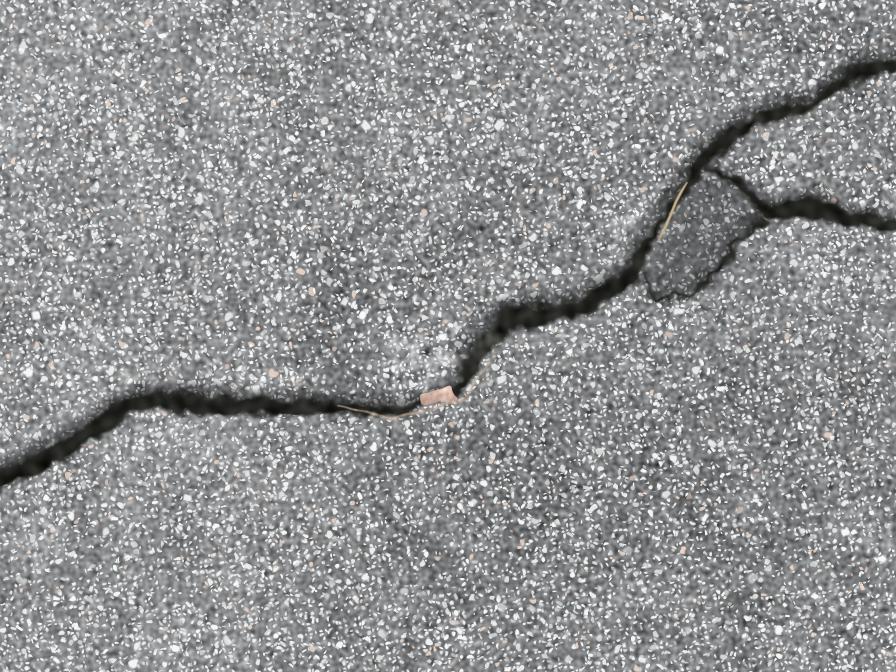
Write a Shadertoy shader that draws this texture.

```glsl
// Speckled grey concrete split by a branching crack, with a loose chip, a
// pebble and dry stems caught in it. Tapered segment distances carve the crack;
// gradient noise and jittered cells make the grain and the pale aggregate.

vec2 hash2(vec2 p) {
    vec3 q = fract(p.xyx * vec3(.1031, .1030, .0973));
    q += dot(q, q.yzx + 33.33);
    return fract((q.xx + q.yz) * q.zy);
}

float gradientDot(vec2 cell, vec2 offset) {
    return dot(hash2(cell) * 2. - 1., offset);
}

float gradientNoise(vec2 p) {
    vec2 i = floor(p), f = fract(p), e = vec2(1, 0);
    vec2 u = f * f * f * (f * (f * 6. - 15.) + 10.);
    return mix(mix(gradientDot(i, f), gradientDot(i + e, f - e), u.x),
               mix(gradientDot(i + e.yx, f - e.yx), gradientDot(i + 1., f - 1.), u.x), u.y);
}

vec2 warp(vec2 p) {
    return vec2(gradientNoise(p), gradientNoise(p + 50.));
}

mat2 rotation(float a) {
    return mat2(cos(a), sin(a), -sin(a), cos(a));
}

// Signed distance to a polyline; z holds the half width at each joint
float pathDistance(vec2 p, vec3 path[6]) {
    float d = 9.;
    for (int i = 0; i < 5; i++) {
        vec3 a = path[i], ab = path[i + 1] - a;
        float t = clamp(dot(p - a.xy, ab.xy) / dot(ab.xy, ab.xy), 0., 1.);
        d = min(d, length(p - a.xy - ab.xy * t) - a.z - ab.z * t);
    }
    return d;
}

float crackDistance(vec2 p) {
    float d = pathDistance(p, vec3[6](vec3(-.02, .275, .016), vec3(.104, .335, .014),
        vec3(.205, .403, .013), vec3(.373, .396, .013), vec3(.599, .389, .006), vec3(.686, .421, .008)));
    d = min(d, pathDistance(p, vec3[6](vec3(.686, .421, .008), vec3(.718, .487, .015),
        vec3(.762, .528, .017), vec3(.851, .536, .014), vec3(.938, .590, .013), vec3(.976, .661, .005))));
    d = min(d, pathDistance(p, vec3[6](vec3(.976, .661, .005), vec3(1.05, .766, .011),
        vec3(1.128, .821, .009), vec3(1.215, .848, .007), vec3(1.272, .89, .012), vec3(1.35, .908, .008))));
    // Right-hand branch, then the rim under the chip
    d = min(d, pathDistance(p, vec3[6](vec3(1.052, .752, .006), vec3(1.10, .724, .006),
        vec3(1.146, .684, .009), vec3(1.205, .693, .016), vec3(1.26, .672, .010), vec3(1.35, .664, .010))));
    return min(d, pathDistance(p, vec3[6](vec3(1.137, .670, .006), vec3(1.097, .644, .006),
        vec3(1.068, .597, .005), vec3(1.024, .562, .004), vec3(.975, .557, .003), vec3(.96, .592, .005))));
}

float glow(vec2 p, vec2 centre, float radius) {
    vec2 q = (p - centre) / radius;
    return exp(-dot(q, q));
}

// Pale aggregate in four sizes; returns tint and coverage
vec4 aggregate(vec2 p, float density, float pixel) {
    vec4 result = vec4(0);
    for (int i = 0; i < 4; i++) {
        float layer = float(i), scale = 29. * pow(1.65, layer);
        vec2 q = rotation(.6 + layer * 1.3) * p * scale + layer * 17.3;
        vec2 cell = floor(q), shape = hash2(cell + 91.), kind = hash2(cell + 37.);
        float radius = mix(.07, .19, shape.x * shape.x) + layer * .05;
        vec2 centre = mix(vec2(radius * 1.3), vec2(1. - radius * 1.3), hash2(cell));
        vec2 r = rotation(shape.y * 6.28) * (fract(q) - centre);
        float d = mix(length(r * vec2(.75, 1.35)), max(abs(r.x), abs(r.y)), .4) - radius;
        float blur = max(pixel * scale * .8, .06);
        float cover = smoothstep(blur, -blur, d) * step(kind.x, density + layer * .06);
        cover *= mix(.4, 1., sqrt(kind.y));
        vec3 tint = mix(vec3(.97, .98, .98), vec3(.9, .78, .7), step(.93, shape.y) * .7);
        if (cover > result.a) result = vec4(tint, cover);
    }
    return result;
}

void mainImage(out vec4 fragColor, in vec2 fragCoord) {
    vec2 p = fragCoord / iResolution.y;
    float pixel = 1. / iResolution.y, edge = max(pixel, .0015);
    vec2 rough = p + .013 * warp(p * 27.) + .008 * warp(p * 70.);
    float crack = crackDistance(rough) + .008 * gradientNoise(p * 38. + 5.);

    // Weathered slab: broad mottling and fine grain
    float grain = gradientNoise(p * 60.) * .17 + gradientNoise(p * 125. + 9.) * .32;
    float tone = .505 + gradientNoise(p * 4.) * .07 + gradientNoise(p * 13. + 7.) * .12 + grain;
    tone += .06 * glow(p, vec2(.15, .85), .4) + .05 * glow(p, vec2(.1, .05), .3);
    tone -= .06 * glow(p, vec2(.5, .56), .15) + .07 * glow(p, vec2(.85, .25), .16);

    // Loose chip, darker than the slab
    vec2 q = rotation(-.91) * (rough - vec2(1.035, .648));
    float chip = smoothstep(.012, -.008, (length(q / vec2(.1, .063)) - 1.) * .063);
    tone = mix(tone, .39 + grain * .6, chip);

    // Crumbled pale lips above the crack
    float lip = glow(p, vec2(.64, .46), .065) + glow(p, vec2(.94, .645), .045)
              + .7 * glow(p, vec2(.4, .435), .045) + .5 * glow(p, vec2(.18, .425), .05);
    tone += lip * (.1 + .5 * gradientNoise(p * 40. + 3.));
    vec3 color = tone * vec3(.99, 1., 1.012);

    float density = .3 + .2 * lip - .1 * chip + .25 * gradientNoise(p * 9. + 31.);
    vec4 stones = aggregate(p + .005 * warp(p * 95.), density, pixel);
    color = mix(color, stones.rgb, stones.a * mix(1., .6, chip));

    // Soft upper slope, deep gap and a paler worn wall at the bend
    float slope = smoothstep(.016, -.012, crackDistance(rough + vec2(.006, -.009)));
    color *= 1. - .5 * slope * (1. - .6 * chip);
    vec3 depth = vec3(.13, .135, .12) + .16 * gradientNoise(p * 50. + 11.);
    depth += (.15 + .3 * gradientNoise(p * 80.)) * glow(p, vec2(.712, .497), .035);
    color = mix(color, depth, smoothstep(.004, -.006, crack));

    // Dry stems
    float stem = pathDistance(p + .004 * warp(p * 40.), vec3[6](vec3(.503, .396, .001),
        vec3(.545, .387, .002), vec3(.578, .377, .002), vec3(.642, .391, .002),
        vec3(.69, .406, .002), vec3(.738, .475, .001)));
    float straw = pathDistance(p, vec3[6](vec3(.98, .643, .001), vec3(.989, .66, .002),
        vec3(.998, .68, .002), vec3(1.006, .7, .002), vec3(1.014, .715, .002), vec3(1.022, .728, .001)));
    color = mix(color, vec3(.7, .62, .55) + grain, .8 * smoothstep(edge, -edge, stem));
    color = mix(color, vec3(.78, .69, .55), smoothstep(edge, -edge, straw));

    // Pink pebble
    q = abs(rotation(-.25) * (rough - vec2(.652, .411))) - vec2(.022, .005);
    float pebble = length(max(q, 0.)) + min(max(q.x, q.y), 0.) - .006;
    vec3 pink = vec3(.82, .70, .65) + grain * .6 + (p.y - .411) * 8.;
    color = mix(color, pink, smoothstep(edge, -edge, pebble));
    fragColor = vec4(clamp(color, 0., 1.), 1.);
}
```
